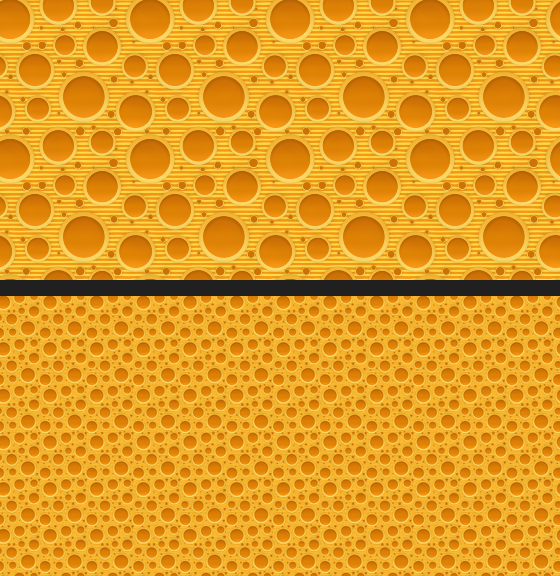
Top: one tile. Bottom: repeated 3 by 3.
Write a Shadertoy shader that draws this pattern.

```glsl
// Golden cheese-like sheet: ribbed surface with bevelled round holes and scattered pores.

const float TILE = 192.0; // side of one repeat, in pattern units

// Centre (x right, y down) and radius of the main holes in one repeat
const vec3 HOLES[10] = vec3[10](
    vec3(14, 26, 27.5), vec3(115, 133, 28.5),
    vec3(140, 64, 21.5), vec3(48, 96, 22), vec3(186, 153, 22.5), vec3(80, 8, 21.5),
    vec3(89, 62, 13.5), vec3(185, 91, 15), vec3(52, 149, 15), vec3(140, 3, 15.5));

vec2 hash2(vec2 c) {
    vec3 q = fract(c.xyx * vec3(0.1031, 0.1030, 0.0973));
    q += dot(q, q.yzx + 33.33);
    return fract((q.xx + q.yz) * q.zy);
}

float cornerSlope(vec2 cell, vec2 f, vec2 corner, vec2 period) {
    vec2 g = hash2(mod(cell + corner, period)) * 2.0 - 1.0;
    return dot(g, f - corner);
}

// Gradient noise that wraps after a whole number of cells
float noise(vec2 p, vec2 period) {
    vec2 c = floor(p), f = p - c;
    vec2 u = f * f * f * (f * (f * 6.0 - 15.0) + 10.0);
    return mix(
        mix(cornerSlope(c, f, vec2(0, 0), period), cornerSlope(c, f, vec2(1, 0), period), u.x),
        mix(cornerSlope(c, f, vec2(0, 1), period), cornerSlope(c, f, vec2(1, 1), period), u.x), u.y);
}

vec2 wrapOffset(vec2 d) {
    return mod(d + 0.5 * TILE, TILE) - 0.5 * TILE;
}

// Distance to the outside of a hole's rim
float rimDistance(vec3 hole) {
    return length(hole.xy) - 1.22 * hole.z;
}

// Offset from the centre and radius of the closest main hole
vec3 nearestHole(vec2 p) {
    vec3 best = vec3(TILE, TILE, 1.0);
    for (int i = 0; i < 10; i++) {
        vec3 hole = vec3(wrapOffset(p - HOLES[i].xy), HOLES[i].z);
        if (rimDistance(hole) < rimDistance(best)) best = hole;
    }
    return best;
}

// Pores fill the gaps: jittered cells, with radii limited by the free space
vec3 addPores(vec2 p, vec3 best) {
    float cellSize = TILE / 8.0;
    vec2 cell = floor(p / cellSize);
    for (int j = -1; j <= 1; j++)
    for (int i = -1; i <= 1; i++) {
        vec2 c = mod(cell + vec2(i, j), 8.0);
        vec2 centre = (c + 0.25 + 0.5 * hash2(c + 17.0)) * cellSize;
        vec2 offset = wrapOffset(p - centre);
        if (length(offset) > 12.0) continue;
        float h = hash2(c + 53.0).x;
        float room = rimDistance(nearestHole(centre));
        float radius = min(mix(1.6, 7.2, h), 0.8 * room - 0.4);
        vec3 pore = vec3(offset, radius);
        if (radius > 1.2 && rimDistance(pore) < rimDistance(best)) best = pore;
    }
    return best;
}

vec3 ribs(vec2 p) {
    float wobble = noise(p / TILE * vec2(10, 32), vec2(10, 32));
    float wave = 0.5 + 0.5 * cos(6.28318 * (p.y / 6.0 + 0.12 + 0.12 * wobble));
    float ridge = smoothstep(0.15, 0.95, wave + 0.25 * wobble);
    return mix(vec3(0.95, 0.59, 0.08), vec3(0.99, 0.85, 0.29), ridge);
}

vec3 holeFloor(vec3 hole, float d) {
    float y = hole.y / hole.z;
    vec3 col = mix(vec3(0.80, 0.44, 0.02), vec3(0.87, 0.51, 0.02), smoothstep(-0.8, 0.1, y));
    col = mix(col, vec3(0.95, 0.58, 0.08), smoothstep(0.2, 1.0, y));
    // Shadow cast by the upper lip
    float lip = 1.0 - smoothstep(0.0, 0.25, -d / hole.z);
    col *= 1.0 - 0.12 * lip * smoothstep(0.4, -0.7, y);
    // Pores are deeper in tone
    return mix(vec3(0.80, 0.45, 0.02), col, smoothstep(4.0, 13.0, hole.z));
}

void mainImage(out vec4 fragColor, in vec2 fragCoord) {
    vec2 uv = fragCoord / iResolution.xy;
    vec2 p = TILE * fract(uv * vec2(4, -2));
    float edge = TILE * 2.0 / iResolution.y; // one pixel in pattern units

    vec3 hole = addPores(p, nearestHole(p));
    float d = length(hole.xy) - hole.z;
    float outside = rimDistance(hole);
    float y = hole.y / hole.z;

    // Ribbed surface, softly shaded around each rim
    vec3 col = ribs(p);
    col *= 1.0 - 0.10 * exp(-max(outside, 0.0) / 1.5);

    // Raised rim, brightest on its lower side
    vec3 rim = mix(vec3(0.96, 0.71, 0.20), vec3(0.98, 0.84, 0.40), smoothstep(-0.9, 1.0, y));
    rim *= 1.0 - 0.05 * smoothstep(0.10, 0.22, d / hole.z);
    col = mix(rim, col, smoothstep(-0.5, 0.5, outside / edge));

    // Sunken floor
    col = mix(holeFloor(hole, d), col, smoothstep(-0.5, 0.5, d / edge));

    // Faint mottling
    col *= 1.0 + 0.04 * noise(p / TILE * 6.0, vec2(6.0));
    fragColor = vec4(col, 1.0);
}
```
